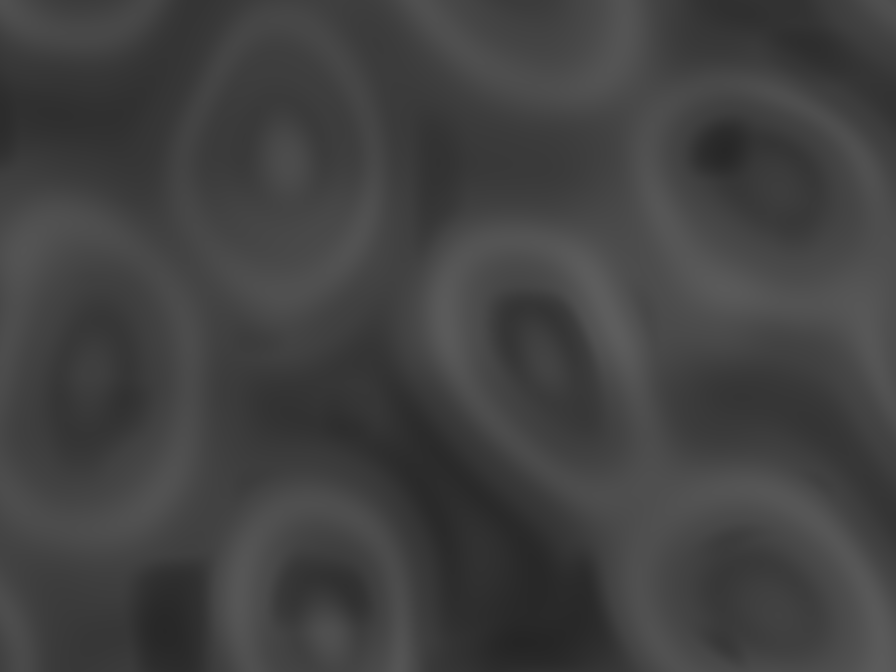
Write a WebGL 2 fragment shader that draws this background.

```glsl
#version 300 es
precision highp float;
// Soft dark grey background of blurred, tilted oval rings with dim cores and shadowed gaps.

#define CELL_SIZE 0.475     // spacing of the ovals, in canvas heights
#define JITTER 0.26         // scatter of the oval centres inside their cells
#define STRETCH 1.2         // elongation of the ovals
#define LEAN 1.88           // mean direction of the long axis, radians
#define LEAN_DRIFT 0.8      // turn of that direction across the canvas
#define RING_RADIUS 0.16    // distance of the bright ring from the centre
#define RING_PERIOD 0.19    // distance from one bright ring to the next
#define RING_CONTRAST 0.054
#define CLOUD_CONTRAST 0.05
#define WARP 0.03           // irregularity of the outlines
#define BASE_GREY 0.27
#define SEED 17.0

const float TAU = 6.2831853;
const vec2 GRID_ORIGIN = vec2(0.81, 0.43);
const mat2 GRID_TURN = mat2(0.669, 0.743, -0.743, 0.669);

uniform vec2 u_resolution;
out vec4 fragColor;

// Integer hash of a lattice point, giving two values in 0..1.
vec2 hash2(vec2 cell, float salt) {
    uvec2 k = uvec2(ivec2(cell) + ivec2(4096));
    uint h = k.x * 374761393u + k.y * 668265263u + uint(salt) * 974711u;
    h = (h ^ (h >> 13)) * 1274126177u;
    h ^= h >> 16;
    uint g = h * 747796405u + 289133645u;
    g = (g ^ (g >> 15)) * 277803737u;
    g ^= g >> 16;
    return vec2(h & 65535u, g & 65535u) / 65535.0;
}

// Two channels of smooth value noise in -1..1.
vec2 noise2(vec2 p, float salt) {
    vec2 i = floor(p);
    vec2 f = p - i;
    f = f * f * f * (f * (f * 6.0 - 15.0) + 10.0);
    vec2 low = mix(hash2(i, salt), hash2(i + vec2(1, 0), salt), f.x);
    vec2 high = mix(hash2(i + vec2(0, 1), salt), hash2(i + vec2(1, 1), salt), f.x);
    return 2.0 * mix(low, high, f.y) - 1.0;
}

// Blended distance to the scattered ovals (x), their ring strength (y) and core glow (z).
vec3 ovalField(vec2 p) {
    const float sharpness = 28.0;
    const float coreSoftness = 0.03;
    vec2 home = floor((p - GRID_ORIGIN) * GRID_TURN / CELL_SIZE + 0.5);
    float weightSum = 0.0;
    vec2 traitSum = vec2(0.0);
    for (int y = -2; y <= 2; y++) {
        for (int x = -2; x <= 2; x++) {
            vec2 cell = home + vec2(x, y);
            vec2 offset = (hash2(cell, SEED) - 0.5) * JITTER;
            vec2 shape = hash2(cell, SEED + 1.0);
            vec2 traits = hash2(cell, SEED + 2.0);
            vec2 centre = GRID_ORIGIN + GRID_TURN * (cell + offset) * CELL_SIZE;
            vec2 v = p - centre;

            // Measure along and across the long axis.
            float angle = LEAN + LEAN_DRIFT * clamp(centre.x - 0.6, -0.5, 0.5)
                        + (shape.x - 0.5) * 0.3;
            vec2 axis = vec2(cos(angle), sin(angle));
            float along = dot(v, axis) / STRETCH;
            float across = dot(v, vec2(-axis.y, axis.x)) * STRETCH;
            float size = mix(0.92, 1.12, shape.y);
            float d = length(vec3(along, across, coreSoftness)) / size;

            float weight = exp(-sharpness * d);
            weightSum += weight;
            traitSum += weight * traits;
        }
    }
    return vec3(-log(weightSum) / sharpness, traitSum / weightSum);
}

void main() {
    vec2 p = gl_FragCoord.xy / u_resolution.y;
    vec2 warped = p + WARP * noise2(p * 4.2, SEED + 3.0);
    vec3 oval = ovalField(warped);
    float d = oval.x;

    // Rings around a flat dark centre, with a faint finer ripple.
    float phase = TAU * (d - RING_RADIUS) / RING_PERIOD;
    float rings = cos(max(phase, -0.5 * TAU)) * mix(0.5, 1.05, oval.y);
    float ripple = 0.13 * sin(2.7 * phase + 1.0);

    // Glowing cores, dark gaps and cloudy light.
    float core = 0.13 * pow(oval.z, 3.0) * exp(-d * d / 0.0045);
    float gap = 0.05 * smoothstep(0.23, 0.32, d);
    vec2 clouds = noise2(p * 3.1 + 7.3, SEED + 4.0);
    vec2 blotches = noise2(p * 7.5 + 2.1, SEED + 5.0);
    float cloud = 0.7 * clouds.x + 0.45 * blotches.y;
    float shadow = 0.06 * smoothstep(0.2, 0.9, blotches.x) * smoothstep(0.3, -0.6, rings);

    float grey = BASE_GREY + RING_CONTRAST * (rings + ripple)
               + CLOUD_CONTRAST * cloud + core - gap - shadow;
    fragColor = vec4(vec3(clamp(grey, 0.06, 0.42)), 1.0);
}
```
